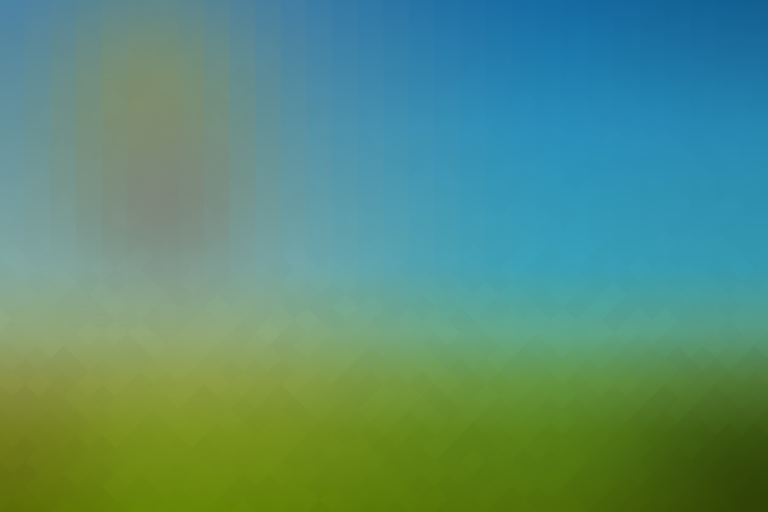
A Shadertoy shader for this background:

```glsl
// A blurred meadow under a blue sky with a soft olive and grey haze at the left.
// Two vertical colour ramps are blended across the canvas; stepped coordinates
// add faint vertical bands to the sky and a diamond weave to the ground.

float hash(vec2 cell) {
    return fract(sin(dot(cell, vec2(127.1, 311.7))) * 4375.85);
}

// Staircase with softened risers, centred on each unit cell
float stair(float v) {
    float w = clamp(fwidth(v) * 1.5, 0.02, 0.5);
    return floor(v) + smoothstep(1.0 - w, 1.0, fract(v)) + 0.5 * (1.0 - w);
}

float glow(vec2 p, vec2 centre, vec2 radius) {
    vec2 d = (p - centre) / radius;
    return exp(-dot(d, d));
}

// Fraction of the way down from height top to height bottom
float descend(float top, float bottom, float y) {
    return clamp((top - y) / (top - bottom), 0.0, 1.0);
}

vec3 leftRamp(float y) {
    vec3 c = mix(vec3(0.28, 0.51, 0.66), vec3(0.38, 0.58, 0.65), descend(1.0, 0.75, y));
    c = mix(c, vec3(0.51, 0.66, 0.64), descend(0.75, 0.48, y));
    c = mix(c, vec3(0.57, 0.66, 0.47), descend(0.48, 0.35, y));
    c = mix(c, vec3(0.55, 0.61, 0.26), descend(0.35, 0.25, y));
    c = mix(c, vec3(0.48, 0.57, 0.11), descend(0.25, 0.15, y));
    return mix(c, vec3(0.39, 0.52, 0.02), descend(0.15, 0.0, y));
}

vec3 rightRamp(float y) {
    vec3 c = mix(vec3(0.08, 0.42, 0.64), vec3(0.16, 0.56, 0.73), descend(1.0, 0.75, y));
    c = mix(c, vec3(0.22, 0.63, 0.72), descend(0.75, 0.48, y));
    c = mix(c, vec3(0.37, 0.65, 0.54), descend(0.48, 0.35, y));
    c = mix(c, vec3(0.39, 0.58, 0.25), descend(0.35, 0.25, y));
    c = mix(c, vec3(0.34, 0.50, 0.09), descend(0.25, 0.15, y));
    return mix(c, vec3(0.31, 0.43, 0.03), descend(0.15, 0.0, y));
}

void mainImage(out vec4 fragColor, in vec2 fragCoord) {
    vec2 uv = fragCoord / iResolution.xy;
    float sky = smoothstep(0.3, 0.6, uv.y);

    // Cells: thirty columns wide, and diamonds of the same pitch
    vec2 grid = uv * vec2(30.0, 20.0);
    vec2 diagonal = vec2(grid.x + grid.y, grid.x - grid.y);
    vec2 stepped = vec2(stair(diagonal.x), stair(diagonal.y));
    vec2 diamond = vec2(stepped.x + stepped.y, stepped.x - stepped.y) / vec2(60.0, 40.0);
    float column = stair(grid.x) / 30.0;

    // Sampling position follows the bands above and the diamonds below
    vec2 p = mix(uv, diamond, 0.22 * (1.0 - 0.7 * sky));
    p.x = mix(p.x, column, 0.75 * sky);

    // Sky and ground
    vec3 color = mix(leftRamp(p.y), rightRamp(p.y), smoothstep(0.22, 0.76, p.x));

    // Haze: olive above, grey below
    color = mix(color, vec3(0.53, 0.56, 0.36), 0.78 * glow(p, vec2(0.195, 0.79), vec2(0.135, 0.25)));
    color = mix(color, vec3(0.49, 0.51, 0.47), 0.72 * glow(p, vec2(0.215, 0.61), vec2(0.10, 0.15)));

    // Shade toward the sides, strongest in the lower right
    float ground = 1.0 - smoothstep(0.05, 0.42, p.y);
    float rightSide = smoothstep(0.68, 1.02, p.x);
    color *= 1.0 - rightSide * (0.05 + 0.37 * ground + 0.06 * smoothstep(0.7, 1.0, p.y));
    color *= 1.0 - vec3(0.08, 0.18, 0.0) * ground * (1.0 - smoothstep(0.0, 0.22, p.x));

    // Faint variation from facet to facet
    color *= 1.0 + (hash(floor(diagonal)) - 0.5) * mix(0.03, 0.012, sky);
    fragColor = vec4(clamp(color, 0.0, 1.0), 1.0);
}
```
